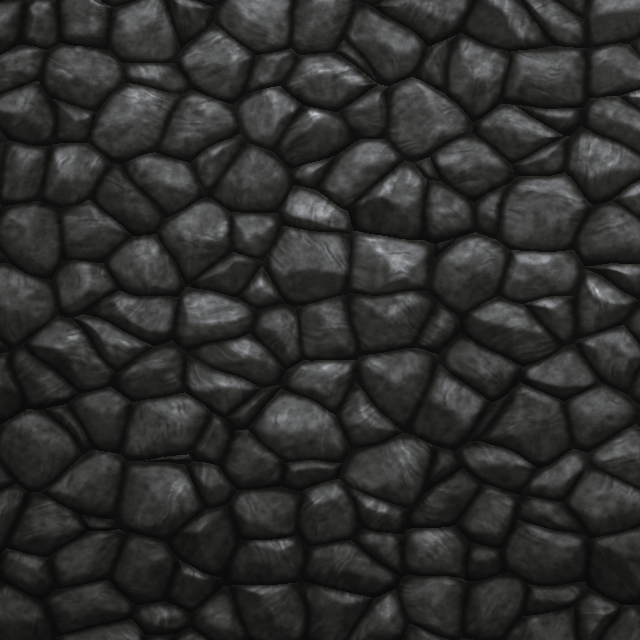
Reproduce this texture procedurally as a Shadertoy shader.

```glsl
// Wall of dark, faceted stones lit from above. A weighted Voronoi diagram gives
// the outlines; each stone is a soft minimum of bevel and facet planes, whose
// blended slope is shaded, then covered with grain and worn, glossy patches.

vec3 hash3(vec2 p) {
    vec3 q = fract(p.xyx * vec3(.1031, .1030, .0973));
    q += dot(q, q.yxz + 33.33);
    return fract((q.xxy + q.yzz) * q.zyx);
}

float noise(vec2 p) {
    vec2 i = floor(p), f = fract(p);
    f = f * f * (3. - 2. * f);
    return mix(mix(hash3(i).x, hash3(i + vec2(1, 0)).x, f.x),
               mix(hash3(i + vec2(0, 1)).x, hash3(i + 1.).x, f.x), f.y);
}

float fbm(vec2 p) {
    float sum = 0., amp = .53;
    for (int k = 0; k < 4; k++) {
        sum += amp * noise(p);
        p = mat2(1.6, 1.2, -1.2, 1.6) * p + 7.3;
        amp *= .5;
    }
    return sum;
}

// Stone centre in xy, size weight in z
vec3 stoneSite(vec2 cell) {
    vec3 h = hash3(cell + 40.);
    return vec3(cell + .05 + .9 * h.xy, .5 * h.z);
}

vec2 direction(float turn) {
    return vec2(cos(6.2832 * turn), sin(6.2832 * turn));
}

// Adds one plane to the soft minimum: slope in xy, weight in z, squared weight in w
void addPlane(inout vec4 blend, float height, vec2 slope) {
    float w = exp(-55. * height);
    blend += vec4(slope * w, w, w * w);
}

void mainImage(out vec4 fragColor, in vec2 fragCoord) {
    vec2 uv = fragCoord / iResolution.y;
    vec2 p = uv * vec2(11., 13.);
    p += .14 * (vec2(noise(p * 1.7), noise(p * 1.7 + 31.)) - .5);

    // Find the stone that owns this point
    vec2 cell = floor(p), id = cell;
    vec3 site = vec3(0);
    float nearest = 1e5;
    for (int y = -2; y <= 2; y++)
    for (int x = -2; x <= 2; x++) {
        vec2 c = cell + vec2(x, y);
        vec3 s = stoneSite(c);
        float d = dot(p - s.xy, p - s.xy) - s.z;
        if (d < nearest) { nearest = d; site = s; id = c; }
    }

    // Bevels towards each neighbour, and a rounded distance to the crease
    vec4 blend = vec4(0);
    float creaseSum = 0.;
    for (int y = -2; y <= 2; y++)
    for (int x = -2; x <= 2; x++) {
        if (x == 0 && y == 0) continue;
        vec2 c = id + vec2(x, y);
        vec3 s = stoneSite(c);
        vec2 away = site.xy - s.xy;
        float gap = length(away);
        float edge = (dot(p - s.xy, p - s.xy) - s.z - nearest) / (2. * gap);
        float steep = .25 + .75 * hash3(id * 3.1 + c * 1.7).x;
        addPlane(blend, steep * edge + .01, steep * away / gap);
        creaseSum += exp(-14. * edge);
    }
    float crease = max(0., -log(creaseSum) / 14.);

    // Random cut facets across the face
    vec2 q = p - site.xy;
    for (int k = 0; k < 4; k++) {
        vec3 h = hash3(id + 17. * float(k) + 90.);
        vec2 slope = (.06 + .5 * h.y * h.y) * direction(h.x);
        addPlane(blend, .17 + .1 * h.z + dot(q, slope), slope);
    }
    vec2 slope = blend.xy / blend.z;
    float ridge = 1. - blend.w / (blend.z * blend.z);

    // Surface relief: streaks along a direction of each stone, and worn patches
    vec3 stone = hash3(id + 5.);
    vec2 along = direction(stone.x);
    vec2 g = vec2(dot(q, along), dot(q, vec2(-along.y, along.x)));
    float patches = fbm(p * 2.6 + stone.yz * 20.);
    float streak = noise(vec2(g.x * 3., g.y * 19. + 5. * patches) + id * 9.);
    float grit = fbm(p * 8. + 13.);
    slope += .16 * (vec2(grit, fbm(p * 8. + 57.)) - .5);

    // Light from above
    vec3 normal = normalize(vec3(-slope, 1.));
    float lit = max(0., dot(normal, normalize(vec3(.08, .76, .65))));
    float lum = .09 + .31 * lit * lit * lit;
    lum *= .8 + .4 * stone.y;
    lum *= .62 + .76 * grit;
    lum *= 1. + .5 * (streak - .5) * smoothstep(.3, .65, patches);
    lum += .34 * pow(lit, 6.) * smoothstep(.42, .72, patches) * (.35 + .9 * streak * grit);
    lum += .06 * ridge * grit * smoothstep(.05, .2, crease);

    // Dark creases, and light fading to the bottom and left
    lum *= mix(.36, 1., smoothstep(0., .11, crease));
    lum *= mix(.78, 1., smoothstep(0., .28, crease));
    lum *= mix(.75, 1.28, smoothstep(0., .85, uv.y));
    lum *= mix(.86, 1.05, smoothstep(0., .4, uv.x));
    lum = .025 + lum;

    vec3 tint = mix(vec3(1.01, 1., .97), vec3(.98, 1., 1.02), smoothstep(.1, .5, lum));
    fragColor = vec4(clamp(lum * tint, 0., 1.), 1.);
}
```
